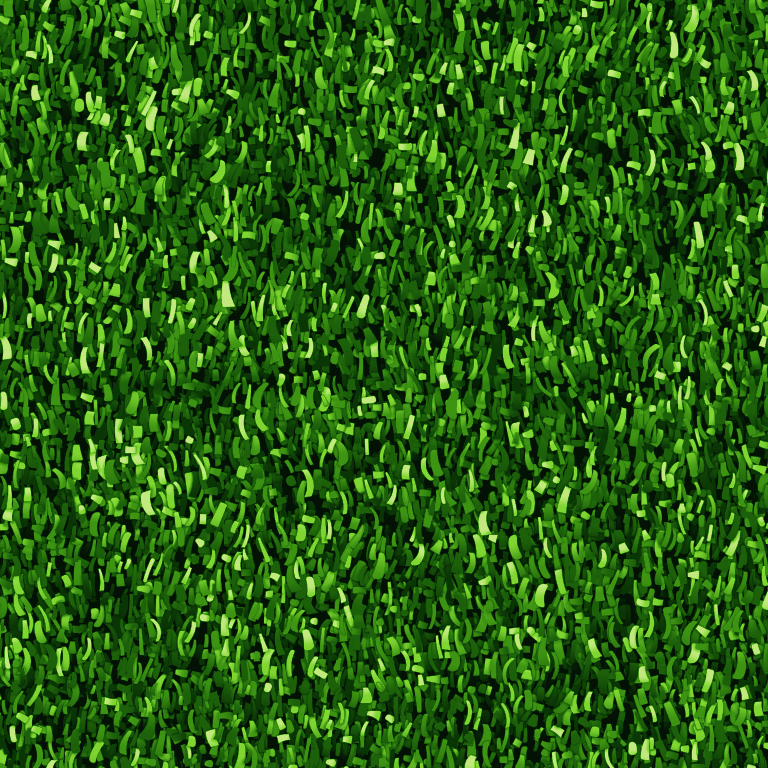
Reproduce this texture procedurally as a Shadertoy shader.

```glsl
// Dense cartoon turf: short, mostly upright blades and leafy chips in greens.
// Seven jittered grids of bent, tapered strokes are painted from dark to bright,
// each stroke casting a thin shadow; the final tone is looked up in a green ramp.

vec4 hash4(vec3 p) {
    vec4 q = fract(p.xyzx * vec4(0.1031, 0.1030, 0.0973, 0.1099));
    q += dot(q, q.wzxy + 33.33);
    return fract((q.xxyz + q.yzzw) * q.zywx);
}

float gradientNoise(vec2 p) {
    vec2 cell = floor(p), f = p - cell;
    vec2 u = f * f * f * (f * (f * 6.0 - 15.0) + 10.0);
    vec4 corner;
    for (int i = 0; i < 4; i++) {
        vec2 o = vec2(i & 1, i >> 1);
        float a = 6.2832 * hash4(vec3(cell + o, 91.0)).x;
        corner[i] = dot(vec2(cos(a), sin(a)), f - o);
    }
    return mix(mix(corner.x, corner.y, u.x), mix(corner.z, corner.w, u.x), u.y);
}

// Signed distance to a tapered, rounded stroke around the origin
float bladeDistance(vec2 q, vec2 halfSize, float bend, float taper, float roundness) {
    q.x += bend * (q.y * q.y - 0.3 * halfSize.y * halfSize.y);
    float along = clamp(q.y / halfSize.y, -1.0, 1.0);
    halfSize.x *= 1.0 - taper * along;
    float radius = roundness * min(halfSize.x, halfSize.y);
    vec2 d = abs(q) - halfSize + radius;
    return length(max(d, 0.0)) + min(max(d.x, d.y), 0.0) - radius;
}

vec3 grassColor(float tone) {
    vec3 c = vec3(0.01, 0.07, 0.02);
    c = mix(c, vec3(0.04, 0.21, 0.02), smoothstep(0.09, 0.27, tone));
    c = mix(c, vec3(0.11, 0.38, 0.04), smoothstep(0.31, 0.49, tone));
    c = mix(c, vec3(0.24, 0.58, 0.07), smoothstep(0.54, 0.72, tone));
    c = mix(c, vec3(0.50, 0.84, 0.19), smoothstep(0.77, 0.91, tone));
    return mix(c, vec3(0.76, 0.91, 0.50), smoothstep(0.95, 1.02, tone));
}

void mainImage(out vec4 fragColor, in vec2 fragCoord) {
    vec2 uv = fragCoord / iResolution.y;
    float pixel = 1.0 / iResolution.y;
    vec2 cellSize = vec2(0.016, 0.030);

    // Broad changes of lean and brightness, with a faint dark seam halfway up
    float lean = 0.55 * gradientNoise(uv * 9.0);
    float patches = 0.16 * gradientNoise(uv * 7.0 + 20.0);
    float seam = 0.10 * exp(-pow((uv.y - 0.5) / 0.012, 2.0));

    float tone = 0.06 + 0.06 * gradientNoise(uv * 60.0);
    for (int layer = 0; layer < 7; layer++) {
        float height = float(layer) / 6.0;
        vec2 p = uv / cellSize + float(layer) * vec2(0.37, 0.71) + 5.0;
        vec2 home = floor(p);
        for (int n = 0; n < 9; n++) {
            vec2 cell = home + vec2(n % 3 - 1, n / 3 - 1);
            vec4 place = hash4(vec3(cell, float(layer) + 3.0));
            vec4 shape = hash4(vec3(cell, float(layer) + 47.0));
            if (place.z > 0.78) continue;

            // Most blades stand up; a few short chips lie across
            bool chip = shape.w < 0.16;
            float angle = lean + (place.w - 0.5) * 0.75 + (chip ? 1.35 : 0.0);
            vec2 q = (p - cell - place.xy) * cellSize;
            float c = cos(angle), s = sin(angle);
            q = vec2(c * q.x + s * q.y, c * q.y - s * q.x);

            vec2 halfSize = vec2(mix(0.0024, 0.0062, shape.x * shape.x),
                                 mix(0.0060, 0.0185, shape.y));
            if (chip) halfSize = vec2(0.0045, 0.0045 + 0.005 * shape.y);
            float bend = (shape.z - 0.5) * 45.0;
            float taper = 0.55 * (fract(shape.w * 17.0) - 0.25);
            float roundness = fract(shape.z * 13.0);
            float d = bladeDistance(q, halfSize, bend, taper, roundness);

            // Contact shadow, then the blade with a lighter tip
            tone *= 1.0 - 0.28 * exp(-max(d, 0.0) / 0.0016);
            float shade = fract(place.z * 37.0 + shape.x * 11.0) - 0.5;
            float bladeTone = mix(0.24, 0.75, height) + 0.66 * shade
                            + 0.06 * clamp(q.y / halfSize.y, -1.0, 1.0)
                            + patches - seam;
            tone = mix(tone, clamp(bladeTone, 0.03, 1.02),
                       smoothstep(0.8 * pixel, -0.8 * pixel, d));
        }
    }
    fragColor = vec4(grassColor(tone), 1.0);
}
```
